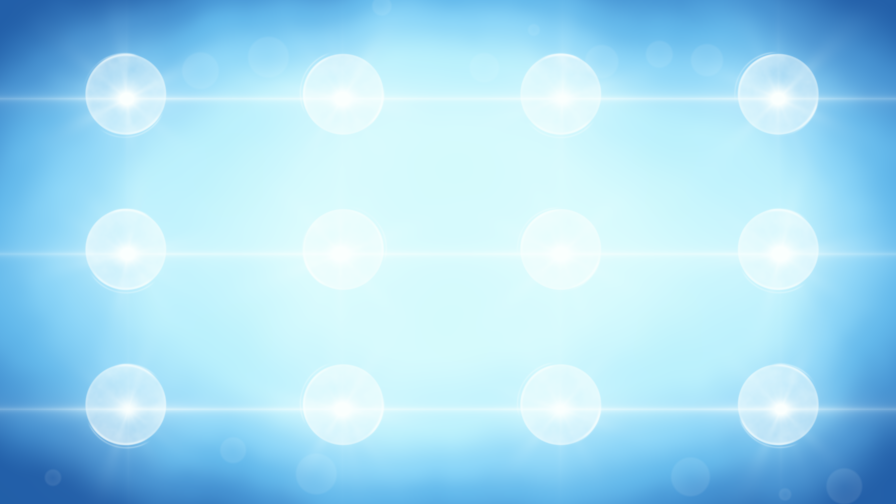
Write a Shadertoy shader that draws this background.

```glsl
// Stage wall of 4 x 3 glowing glass lamps on a pale blue, vignetted haze.
// A colour ramp follows a noisy vignette; lamp discs, flares, streaks and
// faint lens ghosts are blended over it towards white.

const vec2  GRID      = vec2(4.0, 3.0);        // lamps across, down
const vec2  SPACING   = vec2(0.4315, 0.308);   // in canvas heights
const vec2  CENTRE    = vec2(0.008, 0.005);
const float RADIUS    = 0.080;
const float STREAK_DY = -0.009;                // flares sit below lamp centre
const float GHOSTS    = 14.0;

const vec3 PALE  = vec3(0.83, 0.98, 0.99);
const vec3 ICE   = vec3(0.72, 0.94, 0.99);
const vec3 SKY   = vec3(0.53, 0.83, 0.97);
const vec3 AZURE = vec3(0.38, 0.72, 0.92);
const vec3 BLUE  = vec3(0.27, 0.58, 0.83);
const vec3 DEEP  = vec3(0.13, 0.37, 0.66);
const vec3 GLOW  = vec3(0.98, 1.00, 0.995);

float hash(vec2 p) {
    vec3 q = fract(vec3(p.xyx) * 0.1031);
    q += dot(q, q.yzx + 33.33);
    return fract((q.x + q.y) * q.z);
}

float noise(vec2 p) {
    vec2 i = floor(p), f = fract(p);
    f = f * f * (3.0 - 2.0 * f);
    return mix(mix(hash(i), hash(i + vec2(1, 0)), f.x),
               mix(hash(i + vec2(0, 1)), hash(i + vec2(1, 1)), f.x), f.y);
}

float fbm(vec2 p) {
    float sum = 0.0, amp = 0.5;
    for (int i = 0; i < 4; i++) {
        sum += amp * noise(p);
        p = p * 2.03 + 17.1;
        amp *= 0.5;
    }
    return sum;
}

// Blue ramp from the pale middle to the deep corners
vec3 haze(float d) {
    vec3 c = mix(PALE, ICE, smoothstep(0.42, 0.76, d));
    c = mix(c, SKY,   smoothstep(0.72, 0.94, d));
    c = mix(c, AZURE, smoothstep(0.90, 1.06, d));
    c = mix(c, BLUE,  smoothstep(1.03, 1.18, d));
    return mix(c, DEEP, smoothstep(1.14, 1.38, d));
}

// White coverage of one lamp: glass disc, rim, broken arc, core and rays
float lamp(vec2 p, float seed, float px) {
    float r = length(p);
    float a = atan(p.y, p.x);
    float smoke = fbm(p * 28.0 + seed * 40.0);
    float disc = 1.0 - smoothstep(RADIUS - px, RADIUS + px, r);
    float glass = disc * (0.20 + 0.36 * smoke + 0.14 * smoothstep(0.4, 1.0, r / RADIUS));

    float arcMask = smoothstep(-0.2, 0.9, sin(a * 2.0 + seed * 6.28) + 0.4 * sin(a * 5.0 + seed * 9.0));
    float rim = exp(-pow((r - RADIUS + 0.002) / (0.0016 + px * 0.5), 2.0)) * (0.15 + 0.40 * arcMask);
    float outer = length(p - 0.003 * vec2(cos(seed * 6.28), sin(seed * 6.28))) - RADIUS - 0.003;
    rim += 0.28 * arcMask * exp(-pow(outer / (0.001 + px * 0.5), 2.0));

    // Core drifts slightly sideways and varies in strength
    vec2 c = p - vec2((seed - 0.5) * 0.014, STREAK_DY);
    float d = length(c * vec2(0.85, 1.0));
    float ca = atan(c.y, c.x);
    float power = mix(0.65, 1.15, fract(seed * 7.3));
    float core = power * (0.95 * exp(-d * d * 2600.0) + 0.42 * exp(-d * 24.0));
    float spikes = pow(abs(sin(ca * 3.0 + seed * 5.0) * cos(ca * 5.0 + seed * 11.0)), 3.0);
    float rays = 0.38 * power * spikes * exp(-d * 15.0);
    float pillar = 0.22 * exp(-abs(c.x) * 190.0 - abs(c.y) * 16.0);
    float halo = 0.13 * exp(-r * r * 55.0);

    float clear = (1.0 - glass) * (1.0 - min(rim, 0.8)) * (1.0 - min(core, 1.0));
    return 1.0 - clear * (1.0 - halo) * (1.0 - min(rays + pillar, 0.9));
}

void mainImage(out vec4 fragColor, in vec2 fragCoord) {
    float px = 1.0 / iResolution.y;
    vec2 p = (fragCoord - 0.5 * iResolution.xy) * px;
    vec2 uv = 2.0 * fragCoord / iResolution.xy - 1.0;

    // Cloudy vignette with soft vertical shafts near top and bottom
    float cloud = fbm(p * 3.2 + 4.0) - 0.47;
    float shafts = noise(vec2(p.x * 11.0 / (1.0 + 0.5 * abs(p.y)), p.y * 1.5 + 8.0)) - 0.5;
    float d = length(uv - vec2(0.025, 0.01)) + 0.16 * cloud + 0.10 * shafts * abs(uv.y);
    vec3 col = haze(d + 0.03);

    // Faint lens ghosts, mostly visible on the darker border
    for (float i = 0.0; i < GHOSTS; i++) {
        vec2 g = vec2(hash(vec2(i, 3.0)), hash(vec2(i, 9.0))) * 2.0 - 1.0;
        g.y = sign(g.y) * mix(0.72, 1.0, abs(g.y));
        float size = mix(0.012, 0.045, hash(vec2(i, 21.0)));
        float r = length(p - g * vec2(0.88, 0.49));
        float ghost = 1.0 - smoothstep(size - 0.004, size + px, r);
        col = mix(col, GLOW, ghost * (0.05 + 0.05 * r / size));
    }

    // Horizontal light streaks, one per row
    for (float j = 0.0; j < GRID.y; j++) {
        float y = p.y - CENTRE.y - (j - 0.5 * (GRID.y - 1.0)) * SPACING.y - STREAK_DY;
        float fade = mix(1.0, 0.55, smoothstep(0.55, 1.0, abs(uv.x)));
        float nearLamp = 0.5 + 0.5 * cos((p.x - CENTRE.x + 0.5 * SPACING.x) * 6.2832 / SPACING.x);
        float line = 0.48 * exp(-abs(y) / 0.0045) + 0.25 * exp(-abs(y) / 0.022);
        col = mix(col, GLOW, line * fade * (0.75 + 0.30 * nearLamp));
    }

    // Lamp grid
    for (float j = 0.0; j < GRID.y; j++)
        for (float i = 0.0; i < GRID.x; i++) {
            vec2 pos = CENTRE + (vec2(i, j) - 0.5 * (GRID - 1.0)) * SPACING;
            col = mix(col, GLOW, lamp(p - pos, hash(vec2(i, j) + 5.0), px));
        }

    fragColor = vec4(clamp(col, 0.0, 1.0), 1.0);
}
```
